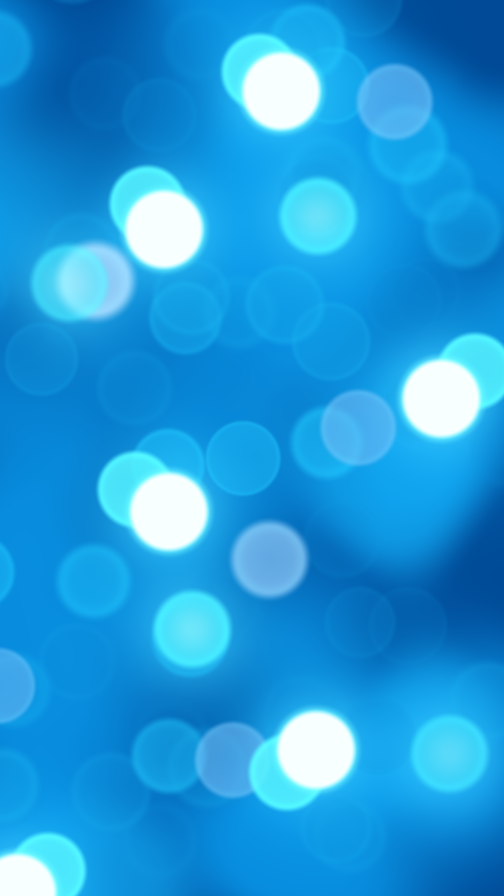
A WebGL 2 fragment shader for this background:

```glsl
#version 300 es
precision highp float;
// Blue bokeh: soft discs of light floating over a blurred blue ground.
// Value noise paints the ground; loops scatter faint, cyan, lilac and
// white discs along a low-discrepancy sequence with hashed jitter.

uniform vec2 u_resolution;
out vec4 fragColor;

float hash(vec2 p) {
    return fract(sin(dot(p, vec2(12.9898, 78.233))) * 43758.5453);
}

float noise(vec2 p) {
    vec2 cell = floor(p), f = fract(p);
    f = f * f * (3.0 - 2.0 * f);
    float low = mix(hash(cell), hash(cell + vec2(1, 0)), f.x);
    float high = mix(hash(cell + vec2(0, 1)), hash(cell + vec2(1, 1)), f.x);
    return mix(low, high, f.y);
}

// Evenly spread, jittered point; x and y run over the canvas from 0 to 1.
vec2 scatter(float i, vec2 start, float jitter) {
    vec2 wobble = vec2(hash(start + i), hash(start.yx + i + 7.3)) - 0.5;
    return fract(start + i * vec2(0.7549, 0.5698)) * 1.06 - 0.03 + jitter * wobble;
}

// Lens disc: slightly hollow body with a thin bright rim.
vec3 addDisc(vec3 base, vec2 offset, float radius, float soft, vec3 tint, float alpha) {
    float d = length(offset);
    float edge = max(soft, 0.75 / u_resolution.x);
    float body = 1.0 - smoothstep(radius - edge, radius + edge, d);
    float ring = (d - radius + edge) / edge;
    float hollow = mix(0.90, 1.0, smoothstep(0.0, radius, d));
    vec3 color = mix(base, tint, body * alpha * hollow);
    return color + vec3(0.02, 0.06, 0.04) * alpha * exp(-ring * ring);
}

// Light spilling from a lamp: a broad blue veil and a tighter bright one.
vec3 addGlow(vec3 base, vec2 offset, float strength) {
    float d2 = dot(offset, offset);
    vec3 color = mix(base, vec3(0.05, 0.67, 0.97), 0.75 * strength * exp(-d2 / 0.030));
    return mix(color, vec3(0.30, 0.84, 1.0), 0.75 * strength * exp(-d2 / 0.0105));
}

void main() {
    vec2 p = gl_FragCoord.xy / u_resolution.x;
    vec2 extent = vec2(1.0, u_resolution.y / u_resolution.x);
    vec2 whiteStart = vec2(0.58, 0.88), cyanStart = vec2(0.12, 0.64);

    // Blurred ground, its noise lattice turned off the canvas axes
    vec2 q = mat2(0.8, 0.6, -0.6, 0.8) * p;
    float cloud = 0.6 * noise(q * 2.6 + 3.7) + 0.4 * noise(q.yx * 5.0 + 11.2);
    vec3 color = mix(vec3(0.0, 0.29, 0.59), vec3(0.03, 0.55, 0.87), smoothstep(0.25, 0.72, cloud));
    color = mix(color, vec3(0.08, 0.68, 0.96), 0.6 * smoothstep(0.5, 0.9, noise(q * 3.2 + 21.5)));

    // Glow around the bright lights
    for (float i = 0.0; i < 6.0; i++)
        color = addGlow(color, p - scatter(i, whiteStart, 0.08) * extent, 1.0);
    for (float i = 0.0; i < 4.0; i++)
        color = addGlow(color, p - scatter(i, cyanStart, 0.12) * extent, 0.75);

    // Faint blue discs, many of them overlapping
    for (float i = 0.0; i < 60.0; i++) {
        vec2 center = scatter(i, vec2(0.31, 0.17), 0.20) * extent;
        float light = hash(vec2(i, 4.1));
        float radius = 0.071 + 0.009 * hash(vec2(i, 9.6));
        float soft = mix(0.004, 0.012, hash(vec2(i, 2.8)));
        vec3 tint = mix(vec3(0.01, 0.46, 0.78), vec3(0.12, 0.76, 0.98), light);
        color = addDisc(color, p - center, radius, soft, tint, 0.14 + 0.40 * light * light);
    }

    // Lilac discs
    for (float i = 0.0; i < 6.0; i++) {
        vec2 center = scatter(i, vec2(0.74, 0.56), 0.10) * extent;
        float light = hash(vec2(i, 6.4));
        vec3 tint = mix(vec3(0.46, 0.72, 0.95), vec3(0.74, 0.86, 0.99), light);
        color = addDisc(color, p - center, 0.075, 0.005 + 0.010 * light, tint, 0.5 + 0.3 * light);
    }

    // Lone cyan discs
    for (float i = 0.0; i < 4.0; i++) {
        vec2 offset = p - scatter(i, cyanStart, 0.12) * extent;
        vec3 tint = mix(vec3(0.28, 0.94, 1.0), vec3(0.58, 1.0, 1.0), exp(-dot(offset, offset) / 0.002));
        color = addDisc(color, offset, 0.076, 0.009, tint, 0.5 + 0.4 * hash(vec2(i, 3.3)));
    }

    // White lights, each with a cyan companion and a cyan fringe
    for (float i = 0.0; i < 6.0; i++) {
        vec2 offset = p - scatter(i, whiteStart, 0.08) * extent;
        float angle = 6.2832 * hash(vec2(i, 5.2));
        float gap = mix(0.04, 0.09, hash(vec2(i, 8.7)));
        vec2 shift = gap * vec2(cos(angle), sin(angle));
        color = addDisc(color, offset - shift, 0.075, 0.007, vec3(0.34, 0.96, 1.0), 0.85);
        color = addDisc(color, offset, 0.083, 0.012, vec3(0.45, 0.97, 1.0), 0.75);
        float core = 1.0 - smoothstep(0.069, 0.083, length(offset));
        color = mix(color, vec3(0.97, 1.0, 1.0), core);
    }

    fragColor = vec4(clamp(color, 0.0, 1.0), 1.0);
}
```
